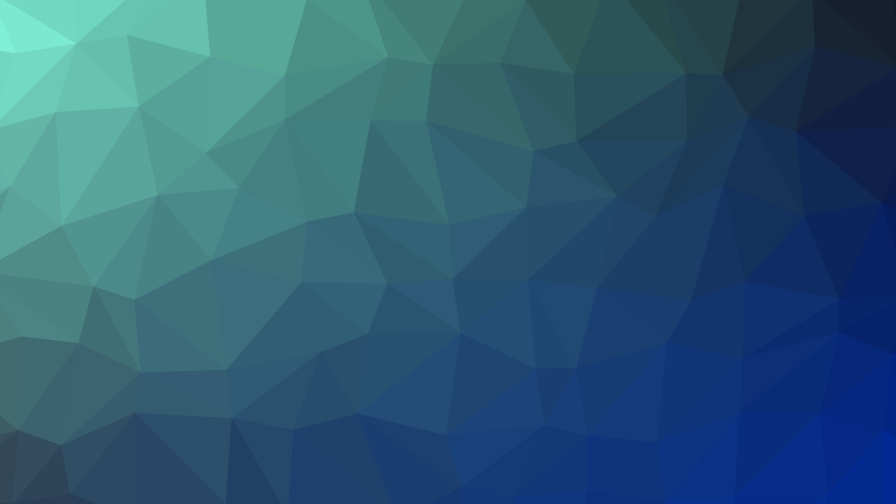
Write a Shadertoy shader that draws this background.

```glsl
const float CELL_SIZE = 0.148;
const float JITTER = 0.66;
const float TINT_RANGE = 0.08;

float hash(vec2 p) {
    vec3 q = fract(p.xyx * vec3(0.1031, 0.1030, 0.0973));
    q += dot(q, q.yzx + 33.33);
    return fract((q.x + q.y) * q.z);
}

// Quadratic curve through a, b and c at t = 0, 0.5 and 1
vec3 curve(vec3 a, vec3 b, vec3 c, float t) {
    return a * (1.0 - t) * (1.0 - 2.0 * t) + b * 4.0 * t * (1.0 - t) + c * t * (2.0 * t - 1.0);
}

// Mint to navy field, uv from lower left to upper right
vec3 gradient(vec2 uv) {
    uv = clamp(uv, 0.0, 1.0);
    vec3 bottom = curve(vec3(0.18, 0.24, 0.32), vec3(0.08, 0.22, 0.45), vec3(0.00, 0.16, 0.59), uv.x);
    vec3 middle = curve(vec3(0.34, 0.60, 0.57), vec3(0.18, 0.36, 0.45), vec3(0.03, 0.12, 0.37), uv.x);
    vec3 top = curve(vec3(0.50, 0.95, 0.84), vec3(0.25, 0.48, 0.44), vec3(0.08, 0.10, 0.15), uv.x);
    return curve(bottom, middle, top, uv.y);
}

// Jittered grid point
vec2 vertex(vec2 id) {
    vec2 offset = vec2(hash(id + 17.0), hash(id + 71.0)) - 0.5;
    return id + JITTER * offset;
}

float cross2(vec2 a, vec2 b) {
    return a.x * b.y - a.y * b.x;
}

float signedArea(vec2 a, vec2 b, vec2 c) {
    return cross2(b - a, c - a);
}

// Positive to the left of the edge
float edgeDistance(vec2 p, vec2 a, vec2 b) {
    return cross2(normalize(b - a), p - a);
}

// Weighted colour of one counter-clockwise facet; alpha holds its coverage
vec4 facet(vec2 p, vec2 a, vec2 b, vec2 c, vec2 gridSize, float blur) {
    float inside = min(edgeDistance(p, a, b), min(edgeDistance(p, b, c), edgeDistance(p, c, a)));
    float coverage = smoothstep(-blur, blur, inside);
    vec2 centre = (a + b + c) / 3.0;
    float tint = 1.0 + TINT_RANGE * (hash(centre * 37.0 + 50.0) - 0.5);
    return vec4(gradient(centre / gridSize) * tint, 1.0) * coverage;
}

// Two facets of a cell, split along the better shaped diagonal
vec4 cellFacets(vec2 p, vec2 id, vec2 gridSize, float blur) {
    vec2 a = vertex(id);
    vec2 b = vertex(id + vec2(1.0, 0.0));
    vec2 c = vertex(id + vec2(1.0, 1.0));
    vec2 d = vertex(id + vec2(0.0, 1.0));
    float splitAC = min(signedArea(a, b, c), signedArea(a, c, d));
    float splitBD = min(signedArea(a, b, d), signedArea(b, c, d));
    if (splitAC > splitBD) {
        return facet(p, a, b, c, gridSize, blur) + facet(p, a, c, d, gridSize, blur);
    }
    return facet(p, a, b, d, gridSize, blur) + facet(p, b, c, d, gridSize, blur);
}

void mainImage(out vec4 fragColor, in vec2 fragCoord) {
    float pixelsPerCell = CELL_SIZE * iResolution.y;
    vec2 p = fragCoord / pixelsPerCell;
    vec2 gridSize = iResolution.xy / pixelsPerCell;
    float blur = 0.7 / pixelsPerCell;

    // Gather the facets of the surrounding cells
    vec4 sum = vec4(0.0);
    for (int y = -1; y <= 1; y++) {
        for (int x = -1; x <= 1; x++) {
            sum += cellFacets(p, floor(p) + vec2(x, y), gridSize, blur);
        }
    }
    fragColor = vec4(sum.rgb / max(sum.a, 0.001), 1.0);
}
```
